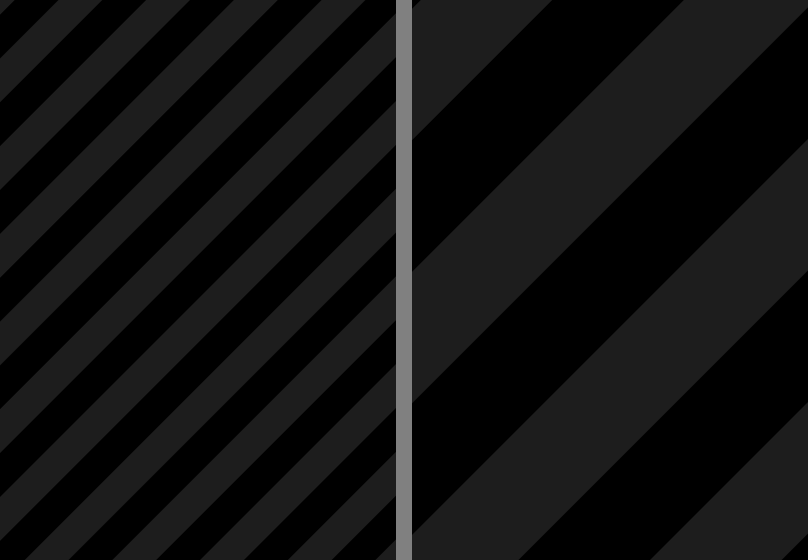
Left, the full canvas; right, a detail of the centre.
Write a WebGL 2 fragment shader that draws this pattern.

```glsl
#version 300 es
precision highp float;
// Even diagonal stripes of charcoal on black, rising to the right.

uniform vec2 u_resolution;
out vec4 fragColor;

void main() {
    // Canvas heights, measured from the top left corner
    vec2 p = vec2(gl_FragCoord.x, u_resolution.y - gl_FragCoord.y) / u_resolution.y;

    // Position across the stripes, in repeats
    float period = 0.1566;
    float across = (p.x + p.y) / period;

    // Signed distance inside the charcoal half of each repeat
    float inside = 0.25 - abs(fract(across - 0.417) - 0.5);

    // Edge softened over one pixel, measured across the diagonal
    float pixel = sqrt(2.0) / (u_resolution.y * period);
    float stripe = clamp(inside / pixel + 0.5, 0.0, 1.0);

    vec3 black = vec3(0.0);
    vec3 charcoal = vec3(0.113);
    fragColor = vec4(mix(black, charcoal, stripe), 1.0);
}
```
